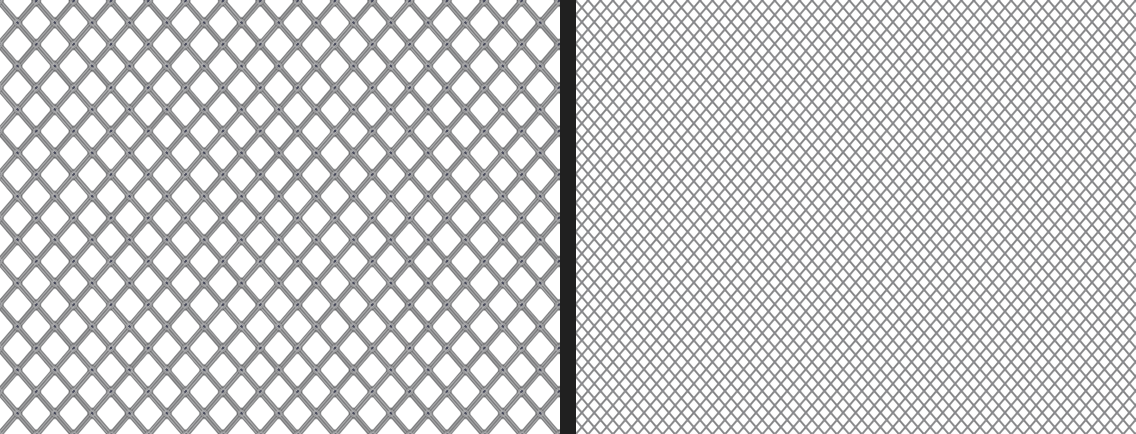
Left: one tile. Right: repeated 3 by 3.
Give the GLSL for this pattern, as a Shadertoy shader.

```glsl
const vec2 REPEATS = vec2(15.0, 10.0);
const float HALF_WIDTH = 0.079; // wire, in cell widths

float hash(vec2 p) {
    return fract(sin(dot(p, vec2(127.1, 311.7))) * 43758.5453);
}

// Random value per wire segment, wrapped over the canvas
float segmentHash(float u, float v) {
    vec2 centre = 0.5 * vec2(u + v, u - v);
    return hash(floor(mod(centre + 0.1, REPEATS) * 4.0));
}

// Grey profile across a wire: two pale grooves between dark strands
vec3 wireColour(float dist, float rnd) {
    float t = dist / HALF_WIDTH;
    float groove = 1.0 - smoothstep(0.05, 0.36, abs(abs(t + 0.16 * (rnd - 0.5)) - 0.42));
    float grey = mix(0.495, 0.67, groove * (0.65 + 0.35 * rnd));
    return vec3(grey + 0.02 * t) + vec3(-0.002, 0.0, 0.006);
}

float smoothMin(float a, float b, float k) {
    float h = max(k - abs(a - b), 0.0) / k;
    return min(a, b) - 0.25 * h * h * k;
}

void mainImage(out vec4 fragColor, in vec2 fragCoord) {
    vec2 p = fragCoord / iResolution.xy * REPEATS + vec2(0.03, 0.025);
    float aspect = iResolution.y * REPEATS.x / (iResolution.x * REPEATS.y);
    float pixel = REPEATS.x / iResolution.x;

    // Diagonal coordinates; wires run along whole values of each
    vec2 diagonal = vec2(p.x + p.y, p.x - p.y);
    vec2 line = floor(diagonal + 0.5);
    vec2 offset = diagonal - line;
    vec2 dist = offset / length(vec2(1.0, 1.0 / aspect));

    // Both wire directions, shaded separately
    vec3 falling = wireColour(dist.x, segmentHash(line.x, floor(diagonal.y) + 0.5));
    vec3 rising = wireColour(dist.y, segmentHash(floor(diagonal.x) + 0.5, line.y));

    // Alternate rows swap the upper wire; the lower one gets a contact shadow
    bool risingOnTop = mod(line.x + line.y, 2.0) < 0.5;
    float topDist = abs(risingOnTop ? dist.y : dist.x);
    vec3 top = risingOnTop ? rising : falling;
    vec3 under = risingOnTop ? falling : rising;
    under *= 0.82 + 0.18 * smoothstep(HALF_WIDTH, HALF_WIDTH + 0.06, topDist);
    float topCover = 1.0 - smoothstep(-0.5, 0.5, (topDist - HALF_WIDTH) / pixel);
    vec3 metal = mix(under, top, topCover);

    // Knot: pale rim around a dark bluish eye
    vec2 knot = 0.5 * vec2(offset.x + offset.y, (offset.x - offset.y) * aspect);
    float rim = 1.0 - smoothstep(0.008, 0.035, abs(length(knot) - 0.075));
    metal = mix(metal, vec3(0.69, 0.69, 0.70), 0.6 * rim);
    float tilt = risingOnTop ? 0.3 : -0.3;
    vec2 eye = knot - vec2(tilt * knot.y, 0.006);
    metal = mix(metal, vec3(0.24, 0.25, 0.33), 0.9 * (1.0 - smoothstep(0.016, 0.05, length(eye))));
    float glint = 1.0 - smoothstep(0.005, 0.026, length(knot - vec2(-0.035, 0.035)));
    metal = mix(metal, vec3(0.8), 0.5 * glint);

    // White openings with rounded corners
    float edge = smoothMin(abs(dist.x), abs(dist.y), 0.07) - HALF_WIDTH;
    float opening = smoothstep(-0.75, 0.75, edge / pixel);
    fragColor = vec4(mix(metal, vec3(1.0), opening), 1.0);
}
```
